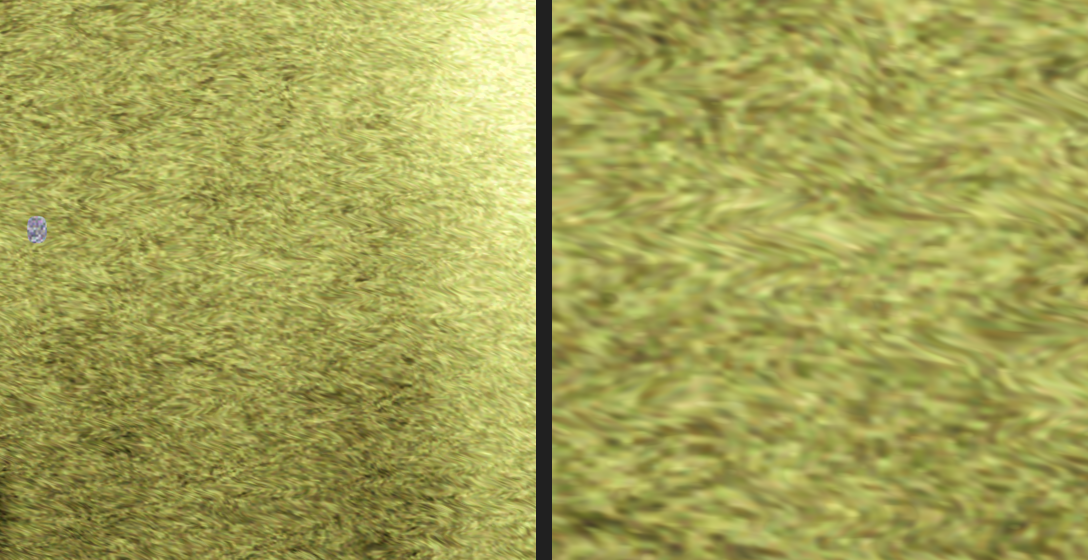
Left: the whole. Right: its middle third, enlarged.
This texture is drawn by a Shadertoy shader. Its source:

```glsl
// Brushed olive-gold fibrous surface under uneven light, with one small grey patch.
// Stretched noise layers follow a gently bent grain; their sum with a broad
// light field gives a tone, which a colour ramp turns into olive and gold.

#define FINE_GRAIN   vec2(135.0, 275.0)
#define MID_GRAIN    vec2(66.0, 165.0)
#define COARSE_GRAIN vec2(24.0, 62.0)
#define GRAIN_GAIN   0.86
#define FLECK_DEPTH  0.17
#define GLINT_HEIGHT 0.07
#define CHROMA_GAIN  0.075
#define PATCH_CENTER vec2(0.069, 0.590)
#define PATCH_RADIUS vec2(0.0185, 0.0245)

float hash(vec2 cell) {
    vec3 h = fract(cell.xyx * vec3(0.1031, 0.1030, 0.0973));
    h += dot(h, h.yzx + 33.33);
    return fract((h.x + h.y) * h.z);
}

float noise(vec2 p) {
    vec2 cell = floor(p), f = fract(p);
    f = f * f * (3.0 - 2.0 * f);
    float low  = mix(hash(cell), hash(cell + vec2(1, 0)), f.x);
    float high = mix(hash(cell + vec2(0, 1)), hash(cell + vec2(1, 1)), f.x);
    return mix(low, high, f.y);
}

float bell(vec2 offset, vec2 radius) {
    vec2 d = offset / radius;
    return exp(-dot(d, d));
}

// Broad illumination: bright right side, shaded columns near the bottom
float lightField(vec2 q) {
    float light = mix(0.55, 0.65, smoothstep(0.08, 0.55, q.y));
    light += 0.23 * smoothstep(0.68, 1.0, q.x) * mix(0.7, 1.0, q.y);
    light += 0.16 * bell(q - vec2(1.0, 0.92), vec2(0.45, 0.24));
    float low = 1.0 - smoothstep(0.15, 0.55, q.y);
    light -= 0.08 * low * bell(vec2(q.x - 0.68, 0.0), vec2(0.11));
    light -= 0.05 * low * bell(vec2(q.x - 0.16, 0.0), vec2(0.10));
    light -= 0.25 * bell(q - vec2(0.0, 0.08), vec2(0.022, 0.09));
    return light;
}

// Bend the grain: rising at the upper left, falling at the lower right
vec2 grainSpace(vec2 p) {
    float bend = 0.15 * p.x * (1.0 - 1.2 * p.y);
    bend += 0.012 * sin(5.0 * p.x + 3.0 * p.y);
    bend += 0.008 * noise(p * 17.0);
    float slide = 0.03 * noise(p * vec2(11.0, 47.0) + 31.0);
    return vec2(p.x + slide, p.y + bend);
}

// Shear keeps the cells of different layers from lining up
vec2 skew(vec2 s, float slope) {
    return vec2(s.x + 0.4 * s.y, s.y + slope * s.x);
}

float fibres(vec2 s, vec2 p) {
    float sum = 0.26 * (noise(skew(s, 0.06) * FINE_GRAIN) - 0.5);
    sum += 0.22 * (noise(skew(s, -0.08) * MID_GRAIN + 17.3) - 0.5);
    sum += 0.10 * (noise(skew(s, 0.04) * COARSE_GRAIN + 41.7) - 0.5);
    sum += 0.05 * (noise(p * vec2(9.0, 11.0) + 5.1) - 0.5);
    return sum * GRAIN_GAIN;
}

// Clustered soft dark pits and sparse bright threads
float flecks(vec2 s, vec2 p, float shade) {
    float cluster = smoothstep(0.45, 0.9, noise(p * 14.0 + 71.0) + 0.15 * shade);
    float grain = 0.6 * noise(skew(s, -0.05) * vec2(62.0, 150.0) + 9.4)
                + 0.4 * noise(skew(s, 0.09) * vec2(120.0, 250.0) + 27.0);
    float pits = smoothstep(0.48, 0.88, grain);
    float glints = smoothstep(0.7, 1.0, noise(skew(s, 0.03) * vec2(85.0, 230.0) + 63.2));
    return GLINT_HEIGHT * glints - FLECK_DEPTH * pits * cluster;
}

float span(float a, float b, float tone) {
    return clamp((tone - a) / (b - a), 0.0, 1.0);
}

vec3 oliveRamp(float tone) {
    vec3 color = vec3(0.15, 0.13, 0.04);
    color = mix(color, vec3(0.43, 0.41, 0.19), span(0.15, 0.43, tone));
    color = mix(color, vec3(0.54, 0.52, 0.25), span(0.43, 0.54, tone));
    color = mix(color, vec3(0.64, 0.64, 0.33), span(0.54, 0.64, tone));
    color = mix(color, vec3(0.75, 0.76, 0.42), span(0.64, 0.75, tone));
    color = mix(color, vec3(0.90, 0.91, 0.57), span(0.75, 0.90, tone));
    return mix(color, vec3(1.0, 1.0, 0.78), span(0.90, 1.05, tone));
}

vec3 speckle(vec2 s) {
    return vec3(noise(s + 11.0), noise(s + 137.0), noise(s + 291.0)) - 0.5;
}

void mainImage(out vec4 fragColor, in vec2 fragCoord) {
    vec2 q = fragCoord / iResolution.xy;
    vec2 p = fragCoord / iResolution.y;
    vec2 s = grainSpace(p);

    // Fibre contrast is strongest in the shaded lower part
    float light = lightField(q);
    float shade = 1.0 - smoothstep(0.45, 0.9, light);
    float tone = light + fibres(s, p) * mix(0.75, 1.1, shade) + flecks(s, p, shade);
    vec3 color = oliveRamp(tone) + CHROMA_GAIN * speckle(s * vec2(150.0, 250.0));

    // Small speckled grey patch with a softened rounded outline
    vec2 d = abs(q - PATCH_CENTER) / PATCH_RADIUS;
    float edge = pow(dot(d * d, d), 1.0 / 3.0);
    vec3 grey = vec3(0.60, 0.60, 0.64) + 0.4 * (noise(p * 240.0) - 0.5);
    grey += 0.2 * speckle(p * 230.0);
    color = mix(color, grey, 1.0 - smoothstep(0.92, 1.06, edge));

    fragColor = vec4(clamp(color, 0.0, 1.0), 1.0);
}
```
